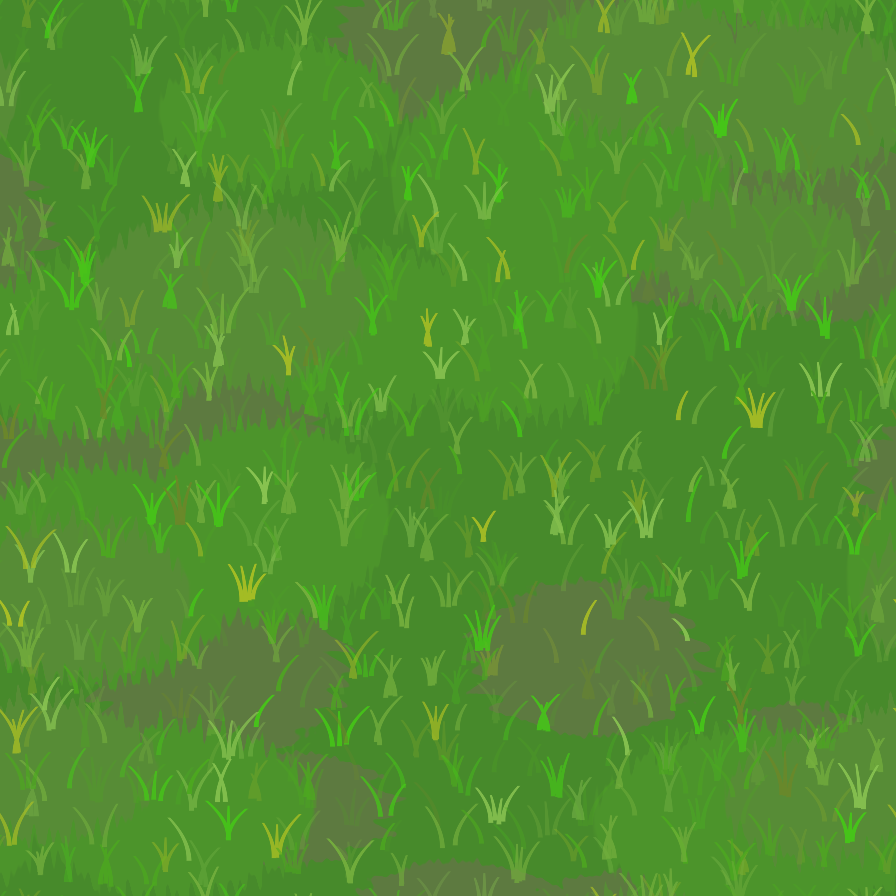
Write a three.js fragment shader that draws this texture.

```glsl
// Meadow seen from above: flat ground patches with grassy edges, under tufts of
// curved blades. Patches are ellipses scattered in wrapping cells; tufts are
// jittered in finer cells and painted from back (top) to front (bottom).

varying vec2 vUv;

const float TAU = 6.2831853;

vec3 hash3(vec2 p) {
  vec3 q = vec3(dot(p, vec2(127.1, 311.7)),
                dot(p, vec2(269.5, 183.3)),
                dot(p, vec2(419.2, 371.9)));
  return fract(sin(q) * 43758.547);
}

// Coverage of scattered ellipses; share is the part of cells that hold one.
float patches(vec2 p, float cells, float share, float seed) {
  vec2 g = p * cells;
  float cover = 0.0;
  for (int j = -1; j <= 1; j++) {
    for (int i = -1; i <= 1; i++) {
      vec2 cell = floor(g) + vec2(float(i), float(j));
      vec2 id = mod(cell, cells) + seed;
      vec3 place = hash3(id);
      vec3 shape = hash3(id + 57.0);
      vec2 radius = vec2(0.5, 0.32) + vec2(0.3, 0.2) * shape.xy;
      float d = length((g - cell - 0.2 - 0.6 * place.xy) / radius);
      cover = max(cover, step(place.z, share) * smoothstep(1.015, 0.985, d));
    }
  }
  return cover;
}

vec3 ground(vec2 p) {
  // Layered sines raise upright fringes on grass and flat flakes on soil.
  float fringe = 0.007 * sin(TAU * (71.0 * p.x + 0.5 * sin(TAU * 4.0 * p.y)))
               + 0.006 * sin(TAU * (43.0 * p.x + 0.7 * sin(TAU * 3.0 * p.y)))
               + 0.005 * sin(TAU * 113.0 * p.x);
  float flake = 0.010 * sin(TAU * (47.0 * p.y + 0.6 * sin(TAU * 5.0 * p.x)))
              + 0.008 * sin(TAU * (29.0 * p.y + 0.8 * sin(TAU * 3.0 * p.x)));
  vec2 grassy = p - vec2(0.0, fringe);
  vec2 flaky = p + vec2(flake, -0.25 * fringe);

  vec3 color = vec3(0.28, 0.54, 0.17);
  color = mix(color, vec3(0.365, 0.48, 0.25), patches(flaky, 5.0, 0.46, 3.0));
  color = mix(color, vec3(0.30, 0.58, 0.17), patches(grassy, 4.0, 0.62, 21.0));
  color = mix(color, vec3(0.34, 0.55, 0.21), patches(grassy, 5.0, 0.22, 38.0));
  return color;
}

vec3 bladeColor(float pick) {
  vec3 color = vec3(0.30, 0.66, 0.12);
  color = mix(color, vec3(0.27, 0.78, 0.09), step(0.30, pick));
  color = mix(color, vec3(0.46, 0.69, 0.24), step(0.48, pick));
  color = mix(color, vec3(0.54, 0.77, 0.32), step(0.68, pick));
  color = mix(color, vec3(0.42, 0.53, 0.16), step(0.77, pick));
  color = mix(color, vec3(0.67, 0.75, 0.14), step(0.86, pick));
  return color;
}

// One blade rising from foot and bending sideways, tapered to its tip.
float blade(vec2 p, float foot, float bend, float height) {
  float t = clamp(p.y / height, 0.0, 1.0);
  float slope = 2.0 * bend * t / height;
  float across = abs(p.x - foot - bend * t * t) / sqrt(1.0 + slope * slope);
  float side = smoothstep(0.0005, -0.0005, across - mix(0.0028, 0.0011, t));
  float ends = smoothstep(-0.0006, 0.0006, p.y)
             * smoothstep(0.0006, -0.0006, p.y - height);
  return side * ends;
}

// A fan of one to four blades around its base.
float tuft(vec2 p, vec2 id, vec3 form) {
  float count = 1.0 + floor(form.x * 3.6);
  float splay = mix(-0.006, 0.008, form.y);
  float cover = 0.0;
  for (int k = 0; k < 4; k++) {
    float n = float(k);
    if (n >= count) break;
    vec3 r = hash3(id + vec2(13.0 * n, 91.0));
    float lean = count < 1.5 ? sign(r.x - 0.5)
                             : 2.0 * n / (count - 1.0) - 1.0;
    float height = mix(0.024, 0.040, form.z) + 0.016 * r.y;
    float bend = height * (lean * mix(0.25, 0.55, r.z) + 0.2 * (r.x - 0.5));
    vec2 q = p - vec2(0.0, 0.005 * (r.z - 0.5));
    cover = max(cover, blade(q, splay * lean, bend, height));
  }
  return cover;
}

// One layer of tufts over the colour below it.
vec3 tuftLayer(vec3 color, vec2 p, float cells, float strength, float seed) {
  vec2 home = floor(p * cells);
  for (int j = 1; j >= -1; j--) {
    for (int i = -1; i <= 1; i++) {
      vec2 cell = home + vec2(float(i), float(j));
      vec2 id = mod(cell, cells) + seed;
      vec3 place = hash3(id);
      vec3 tint = hash3(id + 211.0);
      vec2 base = (cell + 0.1 + 0.8 * place.xy) / cells;
      float opacity = strength * mix(0.4, 1.0, tint.y) * step(place.z, 0.85);
      float cover = tuft(p - base, id, hash3(id + 133.0));
      color = mix(color, bladeColor(tint.x), cover * opacity);
    }
  }
  return color;
}

void main() {
  vec3 color = ground(vUv);
  color = tuftLayer(color, vUv, 17.0, 0.35, 5.0);
  color = tuftLayer(color, vUv, 15.0, 0.95, 47.0);
  color = tuftLayer(color, vUv, 14.0, 1.0, 83.0);
  gl_FragColor = vec4(color, 1.0);
}
```
